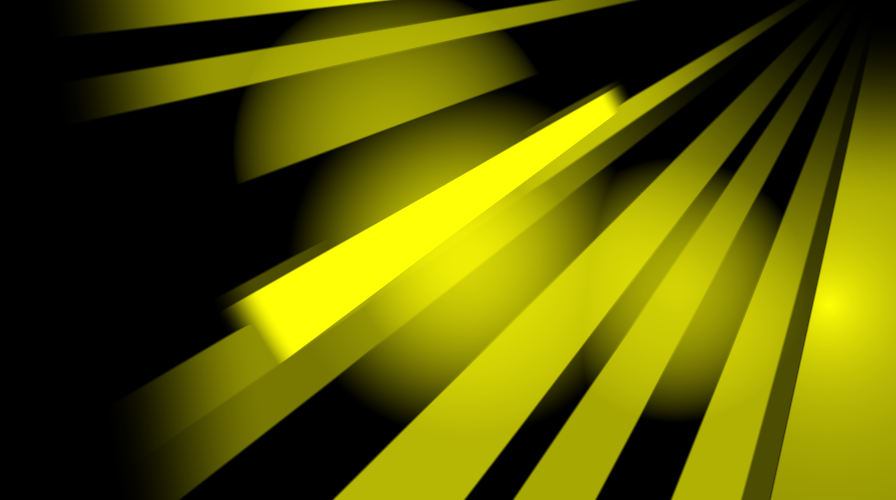
This background is drawn by a WebGL 1 fragment shader. Its source:

```glsl
precision highp float;
// Yellow light shafts fan out from a point above the upper right corner,
// over soft glowing discs on black. Shafts are angular bands in polar
// coordinates; where they cross a disc, both contribute to the light.

uniform vec2 u_resolution;

#define ASPECT 1.79
#define APEX vec2(1.781, 1.112)
#define NEAR_FADE vec2(0.12, 0.85)
#define LEFT_FADE vec2(0.08, 0.42)
#define SHAFT_LEVEL 0.66
#define OVERLAP 0.22
#define EDGE_BLUR 0.0035
#define BEAM_SPAN vec2(0.63, 1.50)
#define FLARE_CENTER vec2(1.656, 0.39)
#define BLUE_TINT 0.02

// Coverage of the angular band from a to b degrees, with softened edges
float band(float angle, float a, float b, float soft) {
  return smoothstep(a - soft, a + soft, angle)
       * (1.0 - smoothstep(b - soft, b + soft, angle));
}

// Round glow that falls to zero at its radius
float disc(vec2 p, vec2 center, float radius, float falloff) {
  vec2 d = (p - center) / radius;
  return pow(max(1.0 - dot(d, d), 0.0), falloff);
}

void main() {
  vec2 p = gl_FragCoord.xy / u_resolution * vec2(ASPECT, 1.0);
  vec2 toApex = APEX - p;
  float reach = length(toApex);
  float angle = degrees(atan(toApex.y, toApex.x));
  float soft = degrees(EDGE_BLUR / reach);

  // Discs behind the shafts; the upper one is cut along a ray
  float upper = 0.66 * disc(p, vec2(0.79, 0.70), 0.325, 0.7)
              * band(angle, -9.0, 20.2, soft);
  float middle = 0.83 * disc(p, vec2(0.93, 0.477), 0.355, 1.1);
  float lower = 0.68 * disc(p, vec2(1.35, 0.42), 0.265, 0.9);
  float glow = max(upper, max(middle, lower));

  // Shafts fade towards the apex and towards the left side
  float nearFade = smoothstep(NEAR_FADE.x, NEAR_FADE.y, reach);
  float leftFade = smoothstep(LEFT_FADE.x, LEFT_FADE.y, p.x - 0.15 * (1.0 - p.y));
  float topShaft = band(angle, -9.0, 6.4, soft)
                 * mix(0.85, 1.35, smoothstep(0.3, 0.8, p.x));
  float beamShaft = band(angle, 30.6, 34.5, soft)
                  * mix(1.7, 0.85, smoothstep(0.4, 1.0, reach));
  float shafts = topShaft + beamShaft
    + 0.90 * band(angle, 9.5, 12.4, soft)
    + 0.72 * band(angle, 34.5, 38.0, soft) * smoothstep(0.3, 0.9, reach)
    + 1.08 * band(angle, 44.9, 52.5, soft)
    + 1.00 * band(angle, 55.8, 62.0, soft)
    + 1.05 * band(angle, 68.4, 74.9, soft)
    + 0.45 * band(angle, 74.9, 77.7, soft);
  shafts *= SHAFT_LEVEL * nearFade * leftFade;
  float light = max(glow, shafts) + OVERLAP * min(glow, shafts);

  // Wide shaft at the right edge with a flare in it
  float flare = 0.54 + 0.46 * exp(-5.0 * length(p - FLARE_CENTER));
  flare *= smoothstep(0.15, 0.52, reach);
  light = max(light, flare * band(angle, 77.7, 120.0, soft));

  // Bright tapering beam with soft ends, and a faint strip above it
  float beamTop = 29.6 - 1.35 / reach;
  float beamBottom = 36.7 - 3.15 / reach;
  float ends = smoothstep(BEAM_SPAN.x - 0.03, BEAM_SPAN.x + 0.03, reach)
             * (1.0 - smoothstep(BEAM_SPAN.y - 0.06, BEAM_SPAN.y + 0.04, reach));
  light = max(light, 0.3 * ends * band(angle, beamTop - 1.0, beamTop + 0.3, soft));
  light = max(light, ends * band(angle, beamTop, beamBottom, soft));

  gl_FragColor = vec4(min(light, 1.0) * vec3(1.0, 1.0, BLUE_TINT), 1.0);
}
```
